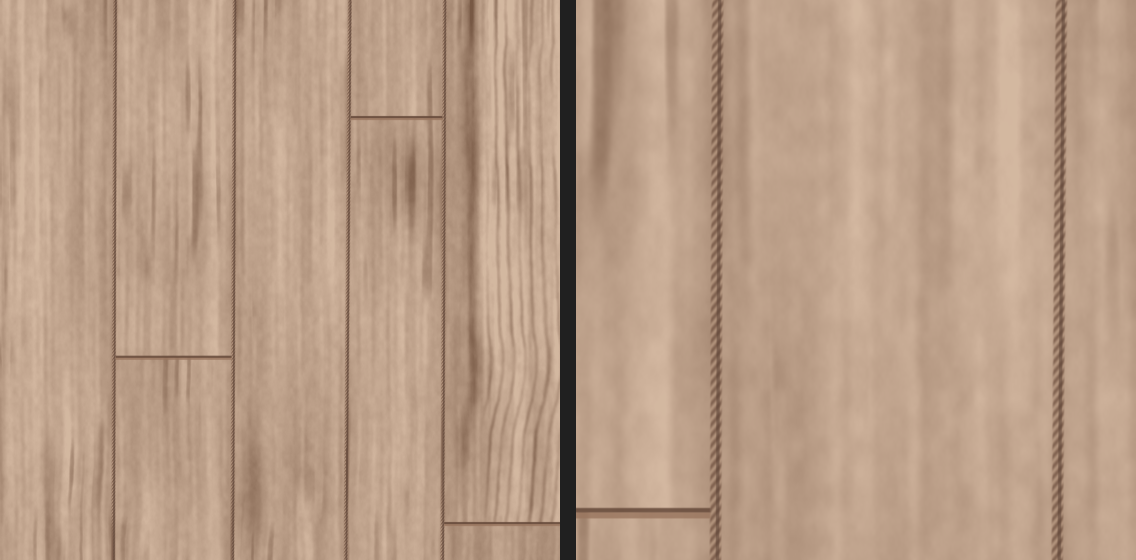
Left, the full canvas; right, a detail of the centre.
Reproduce this texture procedurally as a WebGL 1 fragment shader.

```glsl
precision highp float;
// Pale brown wooden planks standing upright, with uneven widths and butt joints.
// Stretched value noise makes the grain; one plank has bold wavy rings and a dark
// streak. Thin grooves with a twisted, cord-like shading separate the planks.
uniform vec2 u_resolution;

float hash(vec2 p) {
  vec3 q = fract(p.xyx * 0.1031);
  q += dot(q, q.yzx + 33.33);
  return fract((q.x + q.y) * q.z);
}

float noise(vec2 p) {
  vec2 cell = floor(p), f = fract(p);
  f = f * f * (3.0 - 2.0 * f);
  return mix(mix(hash(cell), hash(cell + vec2(1.0, 0.0)), f.x),
             mix(hash(cell + vec2(0.0, 1.0)), hash(cell + 1.0), f.x), f.y);
}

float fbm(vec2 p) {
  float sum = 0.0, amp = 0.5;
  for (int i = 0; i < 4; i++) {
    sum += amp * noise(p);
    p = p * 2.03 + 17.0;
    amp *= 0.5;
  }
  return sum;
}

// Soft elliptical spot, 1 at its centre
float spot(vec2 p, vec2 centre, vec2 radius) {
  vec2 d = (p - centre) / radius;
  return exp(-dot(d, d));
}

// Lightness of plain grain; seed separates the planks
float grain(vec2 p, float seed) {
  vec2 s = vec2(seed * 19.0, seed * 7.0);
  float wave = mix(0.014, 0.004, smoothstep(0.1, 0.5, p.y));
  p.x += wave * (fbm(vec2(p.x * 9.0, p.y * 8.0) + s) - 0.5);
  float light = 0.87 + 0.10 * (hash(s + 3.0) - 0.5);
  light += 0.34 * (noise(p * vec2(42.0, 1.6) + s) - 0.5);
  light += 0.26 * (noise(p * vec2(150.0, 5.0) + s) - 0.5);
  light += 0.24 * (fbm(p * vec2(110.0, 70.0) + s) - 0.5);
  light += 0.30 * (fbm(p * vec2(7.0, 4.0) + s) - 0.5);
  float streak = smoothstep(0.55, 0.95, noise(p * vec2(95.0, 6.0) + s + 40.0));
  return light - 0.45 * streak * smoothstep(0.35, 0.65, fbm(p * vec2(9.0, 5.0) + s));
}

// Darkening by bold rings and the long streak of the rightmost plank
float heartwood(vec2 p) {
  float wobble = fbm(vec2(p.y * 9.0, 4.0)) - 0.5;
  float bend = 0.012 * exp(-pow((p.y - 0.33) / 0.06, 2.0)) - 0.02 * smoothstep(0.4, 0.05, p.y);
  float x = p.x + 0.012 * wobble - bend;
  float phase = 310.0 * x + 5.0 * noise(vec2(x * 22.0, p.y * 2.5));
  float rings = pow(0.5 + 0.5 * sin(phase), 3.0) * smoothstep(0.852, 0.885, p.x);
  rings *= 0.3 + 0.8 * noise(vec2(p.x * 40.0, p.y * 9.0));
  float core = exp(-pow((x - 0.842) / 0.013, 2.0)) * smoothstep(0.08, 0.25, p.y);
  core *= 0.35 + 0.9 * fbm(vec2(p.x * 70.0, p.y * 11.0));
  float side = 0.20 * (1.0 - smoothstep(0.845, 0.875, p.x));
  return 0.50 * rings + 0.62 * core + side - 0.06;
}

void main() {
  vec2 uv = gl_FragCoord.xy / u_resolution;
  float px = 1.0 / min(u_resolution.x, u_resolution.y);

  // Grooves lean slightly; find the column and the nearest groove
  float lean = 0.005 * (uv.y - 0.5);
  vec4 edges = vec4(0.204, 0.417, 0.621, 0.792) + lean * vec4(0.7, 0.8, 1.5, 0.8);
  float column = dot(step(edges, vec4(uv.x)), vec4(1.0));
  float side = 1.0;
  for (int i = 0; i < 4; i++) {
    float d = uv.x - edges[i];
    if (abs(d) < abs(side)) side = d;
  }

  // One butt joint in every other column and in the last
  float joint = -1.0;
  if (column == 1.0) joint = 0.362;
  if (column == 3.0) joint = 0.790;
  if (column == 4.0) joint = 0.065;
  float above = step(joint, uv.y);
  float light = grain(uv, column + 6.0 * above + 1.0);

  // Bold figure and stained patches
  if (column == 4.0) light -= above > 0.5 ? heartwood(uv) : 0.25;
  if (column == 2.0) light -= 0.45 * spot(uv, vec2(0.45, 0.09), vec2(0.035, 0.11));
  if (column == 3.0) light -= 0.26 * spot(uv, vec2(0.735, 0.68), vec2(0.05, 0.08));
  if (column == 0.0) {
    light -= 0.22 * smoothstep(0.3, 0.0, uv.y) * noise(uv * vec2(70.0, 6.0));
    light -= 0.14 * smoothstep(0.11, 0.2, uv.x);
  }

  // Planks darken towards their long sides
  light -= 0.16 * exp(-abs(side) / 0.008);
  vec3 color = mix(vec3(0.51, 0.39, 0.31), vec3(0.80, 0.69, 0.60), clamp(light, -0.15, 1.1));

  // Groove: soft band, diagonal twist and a fine dark line
  float band = 1.0 - smoothstep(0.0030 - px, 0.0036 + px, abs(side));
  float twist = 0.5 + 0.5 * sin(6.2832 * (uv.y * 160.0 - side * 190.0));
  twist *= smoothstep(0.2, 0.55, noise(vec2(column * 5.0, uv.y * 5.0)) + 0.15);
  vec3 cord = mix(vec3(0.48, 0.36, 0.29), vec3(0.68, 0.56, 0.47), twist);
  color = mix(color, cord, 0.85 * band);
  float line = 1.0 - smoothstep(0.0004, 0.0010 + px, abs(side - 0.0012));
  color = mix(color, vec3(0.36, 0.26, 0.21), 0.6 * line);

  // Joint: dark line with a warm lighter lip below it
  float drop = uv.y - joint;
  float outside = smoothstep(0.002, 0.004, abs(side));
  float lip = 1.0 - smoothstep(0.0012, 0.0020 + px, abs(drop + 0.0020));
  float seam = 1.0 - smoothstep(0.0006, 0.0014 + px, abs(drop - 0.0010));
  color = mix(color, vec3(0.60, 0.46, 0.37), 0.8 * lip * outside);
  color = mix(color, vec3(0.39, 0.28, 0.22), 0.85 * seam * outside);

  gl_FragColor = vec4(color, 1.0);
}
```
